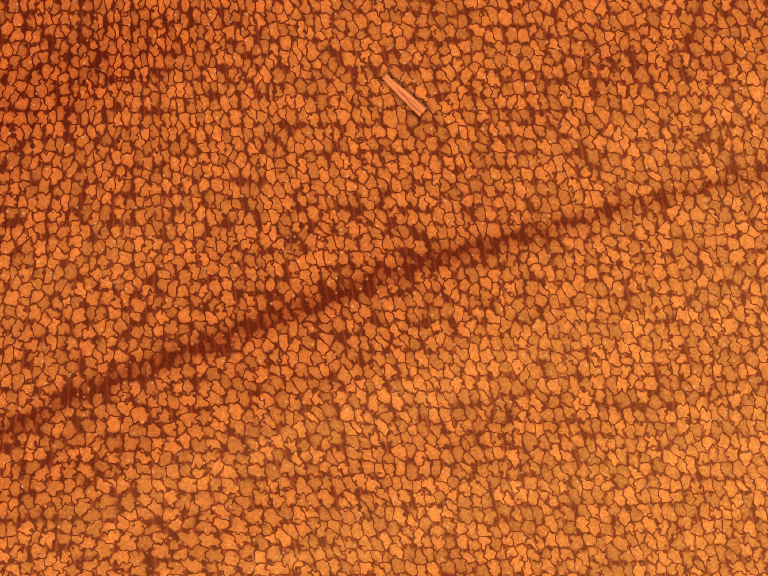
A Shadertoy shader for this texture:

```glsl
const vec3 GROUND_DEEP = vec3(0.41, 0.125, 0.055);
const vec3 GROUND_PALE = vec3(0.60, 0.285, 0.135);
const vec3 PORE_DEEP = vec3(0.75, 0.355, 0.145);
const vec3 PORE_PALE = vec3(0.87, 0.51, 0.225);
const vec3 SEAM_COLOR = vec3(0.44, 0.14, 0.055);
const vec3 FLECK_COLOR = vec3(0.97, 0.76, 0.51);
const vec3 SPLINTER_COLOR = vec3(0.94, 0.51, 0.29);
const vec2 PORE_SIZE = vec2(0.0195, 0.0245);
const float RAY_SPACING = 0.0155;
const float SEAM_WIDTH = 0.021;
const float FLECK_CELL = 0.023;
const int FIBRE_COUNT = 14;

float hash(vec2 p) {
    vec3 q = fract(vec3(p.xyx) * 0.1031);
    q += dot(q, q.yzx + 33.33);
    return fract((q.x + q.y) * q.z);
}

vec2 hash2(vec2 p) {
    return vec2(hash(p + 17.3), hash(p.yx + 71.9));
}

float noise(vec2 p) {
    vec2 i = floor(p), f = fract(p);
    f = f * f * (3.0 - 2.0 * f);
    return mix(mix(hash(i), hash(i + vec2(1, 0)), f.x),
               mix(hash(i + vec2(0, 1)), hash(i + vec2(1, 1)), f.x), f.y);
}

// Nearest and second nearest cell distances, with a random tone per cell
vec3 cells(vec2 p) {
    vec2 home = floor(p);
    vec3 best = vec3(9.0, 9.0, 0.0);
    for (int y = -1; y <= 1; y++)
    for (int x = -1; x <= 1; x++) {
        vec2 id = home + vec2(x, y);
        float d = length(id + 0.12 + 0.76 * hash2(id) - p);
        if (d < best.x) best = vec3(d, best.x, hash(id + 5.7));
        else best.y = min(best.y, d);
    }
    return best;
}

float seamHeight(float x) {
    return 0.25 + 0.47 * x - 0.10 * x * x;
}

// Short curved hairs scattered over the surface
float fibres(vec2 p) {
    float mask = 0.0;
    for (int i = 0; i < FIBRE_COUNT; i++) {
        vec2 seed = vec2(float(i) * 3.7, 41.0);
        vec2 q = p - hash2(seed) * vec2(1.333, 1.0);
        float turn = 6.283 * hash(seed + 9.0);
        q = mat2(cos(turn), sin(turn), -sin(turn), cos(turn)) * q;
        float radius = mix(0.010, 0.035, hash(seed + 2.0));
        float line = smoothstep(0.0018, 0.0004, abs(length(q) - radius));
        mask = max(mask, line * smoothstep(0.78, 0.85, q.x / radius));
    }
    return mask;
}

void mainImage(out vec4 fragColor, in vec2 fragCoord) {
    vec2 p = fragCoord / iResolution.y;
    float pixel = 1.0 / iResolution.y;

    // Grain axes: u across the rays, v away from the growth seam
    float lean = mix(-0.10, 0.22, smoothstep(0.0, 0.6, p.x));
    float u = p.x + lean * (p.y - 0.5) + 0.008 * noise(p * 5.0);
    float v = p.y - seamHeight(p.x) + 0.012 * (noise(p * 9.0) - 0.5);

    // Broad light and growth bands
    float band = noise(vec2(p.x * 1.6 + 4.0, v * 9.0));
    float light = 0.52 + 0.40 * (p.x - 0.667) - 0.50 * (p.y - 0.5);
    light = clamp(light + 0.55 * (band - 0.5), 0.0, 1.0);
    float seam = exp(-v * v / (SEAM_WIDTH * SEAM_WIDTH));
    seam *= mix(0.95, 0.6, smoothstep(0.5, 1.3, p.x));

    // Rounded pores with ragged rims
    vec2 rough = vec2(noise(p * 150.0), noise(p * 150.0 + 37.0)) - 0.5;
    vec3 cell = cells(vec2(u, p.y) / PORE_SIZE + 0.42 * rough);
    float size = 0.60 + 0.14 * (cell.z - 0.5) + 0.12 * (light - 0.5) - 0.25 * seam;
    float pore = smoothstep(size + 0.12, size - 0.14, cell.x);
    pore *= smoothstep(0.02, 0.25, cell.y - cell.x);

    // Fine rays show in the ground between the pores
    float wave = 0.5 + 0.5 * cos(6.283 * (u / RAY_SPACING + 0.5 * noise(p * 12.0)));
    float ray = pow(wave, 5.0) * (0.5 + 0.5 * noise(vec2(u * 90.0, p.y * 14.0)));
    float grit = noise(p * 330.0) - 0.5;
    vec3 ground = mix(GROUND_DEEP, GROUND_PALE, light);
    ground = mix(ground, SEAM_COLOR, 0.7 * seam) * (0.94 + 0.35 * ray);
    vec3 flesh = mix(PORE_DEEP, PORE_PALE, light);
    flesh *= 0.93 + 0.20 * cell.z + 0.18 * (0.35 - cell.x);
    vec3 color = mix(ground, flesh, pore * (1.0 - 0.55 * seam));
    color *= 1.0 + 0.20 * grit;

    // Bright dust and hairs
    vec2 fleckId = floor(p / FLECK_CELL);
    vec2 fleckPos = (fleckId + 0.1 + 0.8 * hash2(fleckId + 60.0)) * FLECK_CELL;
    float fleckSize = mix(0.0008, 0.0022, hash(fleckId + 8.0));
    float fleck = smoothstep(fleckSize + pixel, fleckSize - pixel, length(p - fleckPos));
    fleck *= step(0.6, hash(fleckId + 23.0));
    color = mix(color, FLECK_COLOR, 0.60 * fleck);
    color = mix(color, FLECK_COLOR, 0.45 * fibres(p) * noise(p * 60.0));

    // Loose splinter with a soft shadow
    vec2 s = mat2(0.733, 0.680, -0.680, 0.733) * vec2(p.x - 0.701, 0.836 - p.y);
    s = vec2(dot(vec2(p.x - 0.701, p.y - 0.836), vec2(0.733, -0.680)),
             dot(vec2(p.x - 0.701, p.y - 0.836), vec2(0.680, 0.733)));
    vec2 edge = abs(s) - vec2(0.046, 0.0075 + 0.05 * s.x);
    float splinter = max(edge.x, edge.y);
    color *= 1.0 - 0.35 * smoothstep(0.010, 0.0, splinter);
    vec3 wood = SPLINTER_COLOR * (0.82 + 0.35 * noise(vec2(s.x * 40.0, s.y * 400.0)));
    color = mix(color, wood, smoothstep(pixel, -pixel, splinter));

    fragColor = vec4(clamp(color, 0.0, 1.0), 1.0);
}
```
